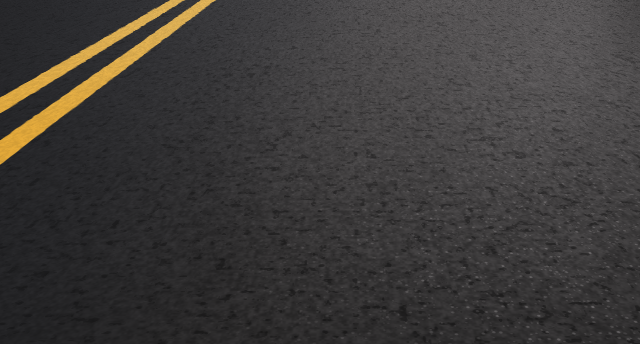
Write a Shadertoy shader that draws this texture.

```glsl
// Dark asphalt in perspective with a pair of yellow lane stripes at upper left.
// A broad sheen lights the far right; layered value noise, projected towards
// a horizon above the canvas, makes the grain, the pits and the pale stones.

const vec2  VANISH       = vec2(0.556, 1.31);  // vanishing point, canvas fractions
const float GRAIN_FREQ   = 80.0;
const float GRAIN_FLAT   = 1.6;                // width to height of a grain
const float GRAIN_GAIN   = 0.55;
const float PIT_DEPTH    = 0.42;
const float STONE_GAIN   = 0.17;
const float SHADE_LOW    = 0.130;
const float SHEEN_GAIN   = 0.205;
const vec2  SHEEN_CENTER = vec2(0.83, 1.0);
const vec2  SHEEN_SIZE   = vec2(0.55, 0.83);
const vec3  COOL_TINT    = vec3(0.97, 0.98, 1.05);
const vec3  WARM_TINT    = vec3(1.02, 0.99, 1.00);
const vec3  PAINT_NEAR   = vec3(0.89, 0.66, 0.22);
const vec3  PAINT_FAR    = vec3(0.88, 0.70, 0.34);
// Stripe edges: crossing on the top side, then drop down the left side
const vec2  FAR_OUTER    = vec2(0.266, 0.284);
const vec2  FAR_INNER    = vec2(0.289, 0.330);
const vec2  NEAR_OUTER   = vec2(0.314, 0.408);
const vec2  NEAR_INNER   = vec2(0.337, 0.478);

// Integer hash of a lattice cell, 0 to 1
float hash(vec2 cell) {
    uvec2 k = uvec2(ivec2(cell)) * uvec2(1597u, 3571u);
    uint h = (k.x ^ (k.y << 7)) * 40503u + k.y;
    h = (h ^ (h >> 15)) * 73471u;
    h = (h ^ (h >> 13)) * 90533u;
    h ^= h >> 16;
    return float(h & 65535u) / 65535.0;
}

float noise(vec2 p) {
    vec2 i = floor(p), f = fract(p);
    f = f * f * (3.0 - 2.0 * f);
    return mix(mix(hash(i), hash(i + vec2(1, 0)), f.x),
               mix(hash(i + vec2(0, 1)), hash(i + vec2(1, 1)), f.x), f.y);
}

// Scattered pale stones, at most one in each cell
float stones(vec2 p) {
    vec2 cell = floor(p);
    vec2 center = 0.3 + 0.4 * vec2(hash(cell + 31.0), hash(cell + 67.0));
    float present = step(0.80, hash(cell + 113.0));
    return present * (1.0 - smoothstep(0.08, 0.30, length(fract(p) - center)));
}

// Signed distance to a stripe edge, positive on the lower right
float edgeDistance(vec2 fromTopLeft, vec2 edge, float aspect) {
    vec2 n = 1.0 / vec2(edge.x * aspect, edge.y);
    return (dot(fromTopLeft, n) - 1.0) / length(n);
}

float stripe(vec2 q, vec2 outer, vec2 inner, float aspect, float wobble, float soft) {
    float a = edgeDistance(q, outer, aspect) + wobble;
    float b = edgeDistance(q, inner, aspect) + wobble;
    return smoothstep(-soft, soft, a) * smoothstep(-soft, soft, -b);
}

void mainImage(out vec4 fragColor, in vec2 fragCoord) {
    vec2 uv = fragCoord / iResolution.xy;
    float aspect = iResolution.x / iResolution.y;

    // Ground coordinates: grains shrink with distance, keeping their shape
    float below = VANISH.y - uv.y;
    vec2 ground = GRAIN_FREQ * vec2((uv.x - VANISH.x) * aspect / below,
                                    -GRAIN_FLAT * log(below));
    float closeness = 1.0 - smoothstep(0.1, 1.0, uv.y);

    // Broad light and tint
    vec2 s = (uv - SHEEN_CENTER) / SHEEN_SIZE;
    float shade = SHADE_LOW + SHEEN_GAIN * exp(-dot(s, s));
    shade *= 1.0 - 0.22 * smoothstep(0.9, 1.03, uv.x) * smoothstep(0.75, 1.0, uv.y);
    shade *= 0.97 + 0.06 * noise(uv * vec2(9.0, 4.0));
    vec3 tint = mix(COOL_TINT, WARM_TINT, smoothstep(0.1, 0.7, uv.x + 0.3 * (1.0 - uv.y)));

    // Grain, then dark pits between the stones
    float coarse = noise(ground);
    float fine = noise(ground * 2.03 + 19.0);
    float grain = 0.6 * coarse + 0.4 * fine - 0.5;
    float contrast = mix(0.55, 1.0, closeness) * mix(0.65, 1.0, smoothstep(0.0, 0.5, uv.x));
    float pits = smoothstep(0.62, 0.85, noise(ground * vec2(0.55, 0.8) + 47.0) * 0.7 + 0.3 * fine);
    float asphalt = shade * (1.0 + GRAIN_GAIN * contrast * grain);
    asphalt *= 1.03 - PIT_DEPTH * contrast * pits;

    // Pale stones catch more light at the lower right
    float glint = stones(ground * 0.62 + 5.0) + 0.6 * stones(ground * 0.9 + 83.0);
    asphalt += STONE_GAIN * glint * closeness * smoothstep(0.1, 0.9, uv.x) * (0.4 + 0.6 * coarse);
    vec3 color = asphalt * tint;

    // Painted stripes with slightly worn edges
    vec2 q = vec2(uv.x * aspect, 1.0 - uv.y);
    float wobble = 0.003 * (noise(ground * 0.7 + 11.0) - 0.5);
    float soft = max(0.0018, 0.75 / iResolution.y);
    float paintMask = max(stripe(q, FAR_OUTER, FAR_INNER, aspect, wobble, soft),
                          stripe(q, NEAR_OUTER, NEAR_INNER, aspect, wobble, soft));
    vec3 paint = mix(PAINT_NEAR, PAINT_FAR, smoothstep(0.55, 1.0, uv.y));
    paint *= 1.0 + 0.14 * grain;
    color = mix(color, paint, 0.97 * paintMask);

    fragColor = vec4(clamp(color, 0.0, 1.0), 1.0);
}
```
